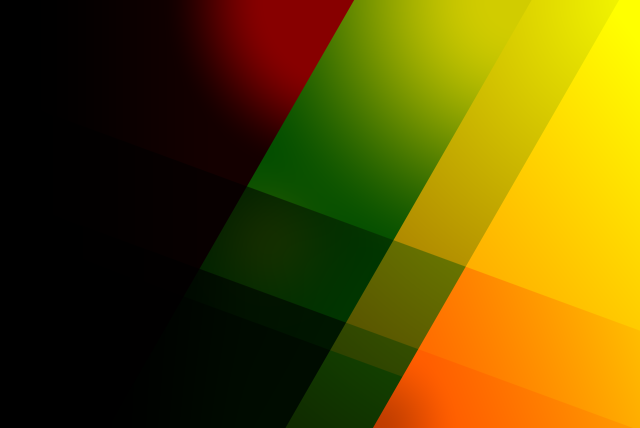
Reproduce this background procedurally as a WebGL 2 fragment shader.

```glsl
#version 300 es
precision highp float;
// Four steep diagonal panels, from black-red through green to gold and yellow,
// crossed by three overlapping translucent veils that darken toward the floor.
// Each panel is a smooth gradient; the veils multiply it by a tint.

#define ASPECT 1.5
#define STEEP_SLOPE 0.577
#define VEIL_SLOPE 0.366
#define PANEL_EDGES vec3(0.830, 1.246, 1.451)
#define VEIL_EDGES vec3(0.2236, 0.457, 0.535)
#define GLOW_CENTER vec2(0.807, 0.0)
#define CORNER vec2(1.5, 0.0)

uniform vec2 u_resolution;
out vec4 fragColor;

// Colours hold red and green only: the scene has no blue.
vec2 veil(vec2 color, vec3 cover, vec2 first, vec2 second, vec2 third) {
    return color * mix(vec2(1.0), first, cover.x)
                 * mix(vec2(1.0), second, cover.y)
                 * mix(vec2(1.0), third, cover.z);
}

// Falls smoothly from one at the inner radius to zero at the outer one.
float glow(float distance, float inner, float outer) {
    return 1.0 - smoothstep(inner, outer, distance);
}

vec2 darkPanel(vec2 p, vec3 cover) {
    float d = distance(p, GLOW_CENTER + vec2(0.4, 0.0) * 0.0);
    float red = 0.08 * smoothstep(0.05, 0.55, p.x);
    red += 0.45 * glow(distance(p, CORNER - vec2(0.693, 0.0)), 0.18, 0.43);
    return veil(vec2(red, 0.0), cover, vec2(0.4), vec2(0.3), vec2(0.4)) * step(0.0, d);
}

vec2 greenPanel(vec2 p, float across, vec3 cover) {
    float light = glow(distance(p, GLOW_CENTER + vec2(0.4, 0.0)), 0.05, 0.70);
    vec2 color = vec2(0.0, 0.30) + vec2(0.82, 0.50) * light;
    vec2 ember = p - vec2(0.62, 0.56);
    color += vec2(0.15, 0.05) * exp(-60.0 * dot(ember, ember));
    float firstTint = 0.43 + 0.27 * across;
    color = veil(color, cover, vec2(firstTint), vec2(0.3, 0.42), vec2(0.3, 0.55));
    return color * mix(1.0, smoothstep(0.2, 0.6, p.x), cover.y);
}

vec2 goldPanel(vec2 p, vec3 cover) {
    vec2 color = vec2(0.96, 0.98) - vec2(0.34, 0.55) * distance(p, CORNER);
    return veil(color, cover, vec2(0.57, 0.80), vec2(0.55, 0.85), vec2(0.38, 0.90));
}

vec2 yellowPanel(vec2 p, vec3 cover) {
    float green = min(1.0, 1.03 + 0.39 * (p.x - ASPECT) - 0.30 * p.y);
    float right = clamp((p.x - 1.0) * 2.0, 0.0, 1.0);
    vec2 color = veil(vec2(1.0, green), cover,
                      vec2(1.0, mix(0.72, 0.93, right)),
                      vec2(1.0, mix(0.88, 0.91, right)), vec2(1.0));
    float shade = smoothstep(0.0, 0.2, distance(p, vec2(0.88, 1.0)));
    return color * mix(0.75, 1.0, shade);
}

void main() {
    // Height units, measured downward from the top edge.
    vec2 p = gl_FragCoord.xy / u_resolution;
    p = vec2(p.x * ASPECT, 1.0 - p.y);

    // Oblique coordinates and soft edges of panels and veils.
    float steep = p.x + STEEP_SLOPE * p.y;
    float shallow = p.y - VEIL_SLOPE * p.x;
    float soft = 0.75 / u_resolution.y;
    vec3 panels = smoothstep(PANEL_EDGES - soft, PANEL_EDGES + soft, vec3(steep));
    vec3 cover = smoothstep(VEIL_EDGES - soft, VEIL_EDGES + soft, vec3(shallow));
    float across = clamp((steep - PANEL_EDGES.x) / (PANEL_EDGES.y - PANEL_EDGES.x), 0.0, 1.0);

    vec2 color = darkPanel(p, cover);
    color = mix(color, greenPanel(p, across, cover), panels.x);
    color = mix(color, goldPanel(p, cover), panels.y);
    color = mix(color, yellowPanel(p, cover), panels.z);
    fragColor = vec4(clamp(color, 0.0, 1.0), 0.0, 1.0);
}
```
